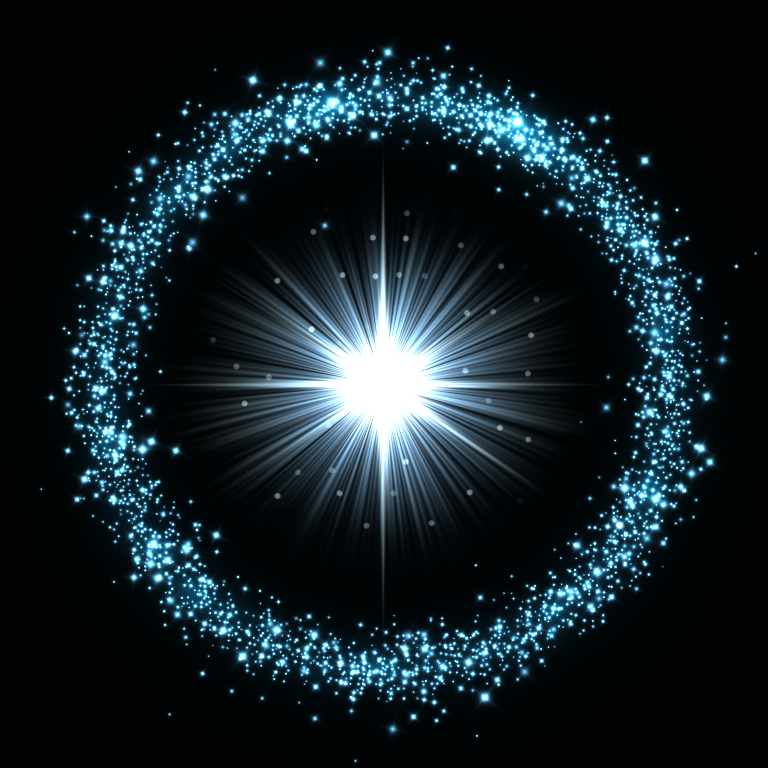
This background is drawn by a WebGL 2 fragment shader. Its source:

```glsl
#version 300 es
precision highp float;
// A white-blue starburst inside a ring of glittering stars on black.
// The burst is angular gradient noise plus tapered spikes; the ring is
// three hashed grids of stars, thinned by distance from a circle.
uniform vec2 u_resolution;
out vec4 fragColor;

const float RING_RADIUS = 0.369;
const vec2 RING_CENTRE = vec2(0.004, 0.0);

vec3 hash3(vec2 p) {
  vec3 q = fract(p.xyx * vec3(0.1031, 0.1030, 0.0973));
  q += dot(q, q.yxz + 33.33);
  return fract((q.xxy + q.yzz) * q.zyx);
}

float gradientNoise(vec2 p) {
  vec2 i = floor(p), f = fract(p);
  vec2 u = f * f * f * (f * (f * 6.0 - 15.0) + 10.0);
  vec4 corner;
  for (int k = 0; k < 4; k++) {
    vec2 o = vec2(k & 1, k >> 1);
    float a = 6.2832 * hash3(i + o).x;
    corner[k] = dot(vec2(cos(a), sin(a)), f - o);
  }
  return mix(mix(corner.x, corner.y, u.x), mix(corner.z, corner.w, u.x), u.y);
}

float ringOffset(vec2 p) {
  return length(p - RING_CENTRE) - RING_RADIUS;
}

// Soft patch of light on the ring, stretched along the arc
float cluster(vec2 p, float angle, float arc, float depth) {
  vec2 axis = vec2(cos(angle), sin(angle));
  vec2 q = p - RING_CENTRE - RING_RADIUS * axis;
  vec2 d = vec2(dot(q, axis) / depth, dot(q, vec2(-axis.y, axis.x)) / arc);
  return exp(-dot(d, d));
}

// One grid of four-pointed stars, densest on the ring
float starLayer(vec2 p, float cells, float spread, float amount, float size) {
  float sum = 0.0;
  for (int k = 0; k < 9; k++) {
    vec2 cell = floor(p * cells) + vec2(k % 3 - 1, k / 3 - 1);
    vec3 h = hash3(cell + cells);
    vec2 centre = (cell + 0.1 + 0.8 * h.xy) / cells;
    float off = ringOffset(centre) / spread;
    if (h.z > amount * exp(-off * off)) continue;
    vec3 look = hash3(cell + 3.7 * cells);
    float tilt = 0.8 * look.y;
    vec2 q = mat2(cos(tilt), sin(tilt), -sin(tilt), cos(tilt)) * (p - centre);
    vec2 d = abs(q) / (size * (0.65 + 0.6 * look.x));
    float points = exp(-2.5 * d.x - 0.6 * d.y) + exp(-2.5 * d.y - 0.6 * d.x);
    float star = 1.5 * exp(-dot(d, d)) + 0.6 * points + 0.2 * exp(-0.25 * dot(d, d));
    sum += star * (0.4 + 0.8 * look.z);
  }
  return sum;
}

// Ray from the origin that narrows and fades toward its tip
float spike(vec2 p, float angle, float reach, float width) {
  vec2 axis = vec2(cos(angle), sin(angle));
  float along = dot(p, axis), across = dot(p, vec2(-axis.y, axis.x));
  float left = clamp(1.0 - along / reach, 0.0, 1.0);
  float w = width * left * left + 0.0011;
  return smoothstep(-0.01, 0.02, along) * pow(left, 1.3) * exp(-across * across / (w * w));
}

// Small grey discs floating around the burst
float motes(vec2 p) {
  vec2 cell = floor(p * 24.0);
  vec3 h = hash3(cell + 71.0);
  vec2 centre = (cell + 0.2 + 0.6 * h.xy) / 24.0;
  float r = length(centre);
  float zone = smoothstep(0.07, 0.1, r) * smoothstep(0.25, 0.2, r);
  float disc = smoothstep(0.0052, 0.0022, length(p - centre));
  return disc * zone * step(h.z, 0.36) * (0.3 + 0.6 * h.x);
}

void main() {
  vec2 p = (gl_FragCoord.xy - 0.5 * u_resolution) / min(u_resolution.x, u_resolution.y);
  vec3 color = vec3(0.0, 0.009, 0.011);

  // Ring: bright patches, haze and three sizes of stars
  float patches = cluster(p, 1.09, 0.062, 0.028) * 1.6
    + cluster(p, 1.79, 0.055, 0.02) * 1.2 + cluster(p, 1.38, 0.03, 0.018) * 0.8;
  patches += 0.7 * (cluster(p, 2.17, 0.025, 0.014) + cluster(p, 2.41, 0.025, 0.014)
    + cluster(p, 3.36, 0.025, 0.018) + cluster(p, 3.75, 0.02, 0.016)
    + cluster(p, 3.97, 0.03, 0.018) + cluster(p, 4.67, 0.028, 0.016)
    + cluster(p, 5.35, 0.02, 0.014) + cluster(p, 5.91, 0.025, 0.018)
    + cluster(p, 0.19, 0.026, 0.018) + cluster(p, 0.61, 0.022, 0.016));
  float off = ringOffset(p);
  float uneven = 0.8 + 0.7 * gradientNoise(p * 22.0);
  float haze = 0.15 * exp(-off * off / 0.0011) * uneven + 0.035 * exp(-off * off / 0.005);
  color += vec3(0.12, 0.62, 0.85) * (haze + 0.35 * patches);
  if (abs(off) < 0.16) {
    float stars = starLayer(p, 170.0, 0.032, 0.55, 0.0014)
      + starLayer(p, 84.0, 0.041, 0.5, 0.0023)
      + starLayer(p, 42.0, 0.058, 0.42, 0.0039);
    color += vec3(0.42, 0.78, 1.0) * stars * (0.85 + 0.6 * patches);
  }

  // Burst: streaks around a white core
  vec2 q = p + 0.001;
  float r = length(q);
  vec2 dir = q / max(r, 0.0001);
  float broad = gradientNoise(dir * 8.0 + 4.0);
  float fine = gradientNoise(dir * 34.0 + r * 2.0);
  float streak = clamp(0.75 + 0.6 * broad + 1.1 * fine, 0.1, 1.5);
  float edge = length(q / vec2(0.275, 0.208)) / (1.0 + 0.22 * broad + 0.18 * fine);
  color += vec3(0.21, 0.23, 0.23) * streak * smoothstep(1.0, 0.35, edge);
  color += vec3(0.42, 0.72, 1.0) * streak * exp(-r * r / 0.0135);
  color += vec3(1.3, 1.35, 1.4) * exp(-r * r / 0.0032);

  // Long cross spikes, then the weaker diagonals
  float rays = spike(q, 1.571, 0.315, 0.008) * 1.6 + spike(q, -1.571, 0.34, 0.008) * 1.2
    + spike(q, 0.0, 0.29, 0.007) + spike(q, 3.142, 0.32, 0.007);
  rays += 0.8 * (spike(q, 0.58, 0.26, 0.011) + spike(q, 2.58, 0.27, 0.011)
    + spike(q, -0.59, 0.25, 0.011)) + 0.45 * (spike(q, -2.54, 0.25, 0.009) + spike(q, 2.41, 0.2, 0.006));
  color += vec3(0.8, 0.92, 0.96) * rays;
  color += vec3(0.5, 0.54, 0.54) * motes(p);

  fragColor = vec4(clamp(color, 0.0, 1.0), 1.0);
}
```
